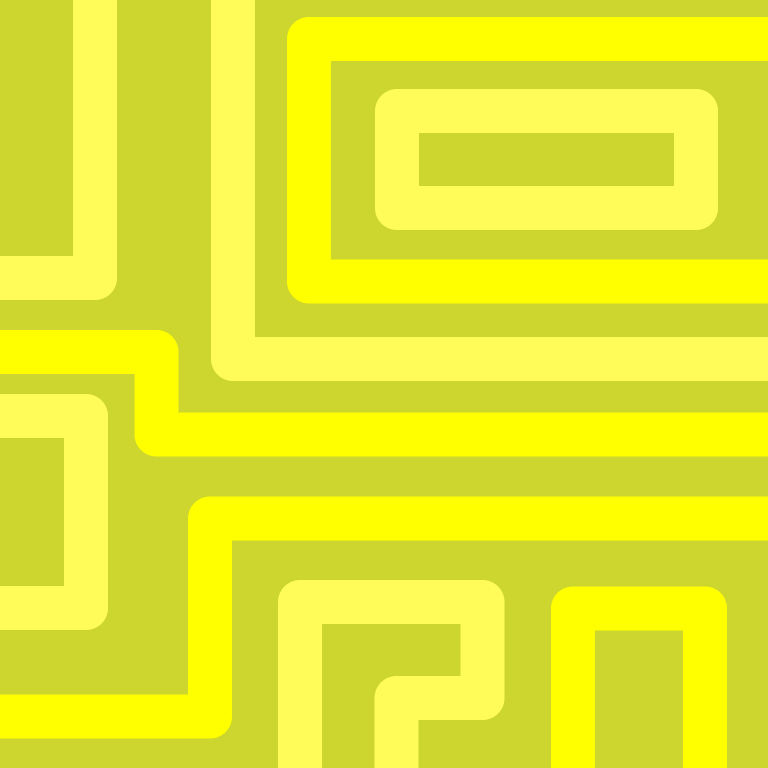
Write a Shadertoy shader that draws this pattern.

```glsl
// Flat maze of wide yellow bands on an olive ground.
// Each band is a constant-width stroke around a distance field: box outlines,
// stepped lines and one hook, so outer corners are round and inner ones sharp.

#define SPAN 768.0          // design units across the canvas height
#define HALF_WIDTH 22.0     // half the width of a band
#define FAR 900.0           // beyond the canvas, for bands that run off it
#define GROUND vec3(0.80, 0.84, 0.18)
#define BRIGHT vec3(1.00, 1.00, 0.00)
#define PALE   vec3(1.00, 0.99, 0.35)

// Distance to the outline of the box between two corners
float frame(vec2 p, vec2 low, vec2 high) {
    vec2 d = abs(p - 0.5 * (low + high)) - 0.5 * (high - low);
    return abs(length(max(d, 0.0)) + min(max(d.x, d.y), 0.0));
}

// Distance to a line segment
float segment(vec2 p, vec2 a, vec2 b) {
    vec2 ab = b - a;
    return length(p - a - ab * clamp(dot(p - a, ab) / dot(ab, ab), 0.0, 1.0));
}

// Distance to a line that changes height once, at x = turn
float stepLine(vec2 p, float turn, float leftY, float rightY) {
    vec2 a = vec2(turn, leftY), b = vec2(turn, rightY);
    float flats = min(segment(p, vec2(-FAR, leftY), a),
                      segment(p, b, vec2(FAR, rightY)));
    return min(flats, segment(p, a, b));
}

// Distance to the hook that rises from the lower edge and folds back down
float hook(vec2 p) {
    vec2 path[6] = vec2[6](
        vec2(300.0, -FAR), vec2(300.0, 166.0), vec2(482.5, 166.0),
        vec2(482.5, 70.0), vec2(396.5, 70.0), vec2(396.5, -FAR));
    float d = FAR;
    for (int i = 0; i < 5; i++) d = min(d, segment(p, path[i], path[i + 1]));
    return d;
}

float paleLines(vec2 p) {
    float d = hook(p);
    d = min(d, frame(p, vec2(-FAR, 490.0), vec2(95.0, FAR)));
    d = min(d, frame(p, vec2(233.0, 409.0), vec2(FAR, FAR)));
    d = min(d, frame(p, vec2(397.0, 560.0), vec2(696.0, 657.0)));
    return min(d, frame(p, vec2(-FAR, 160.0), vec2(86.0, 352.0)));
}

float brightLines(vec2 p) {
    float d = min(stepLine(p, 156.5, 416.0, 333.5),
                  stepLine(p, 210.0, 51.5, 249.5));
    d = min(d, frame(p, vec2(309.0, 486.5), vec2(FAR, 729.0)));
    return min(d, frame(p, vec2(573.0, -FAR), vec2(705.0, 159.5)));
}

// Smooth coverage of a band, one pixel wide at its edge
float band(float d, float pixel) {
    return clamp(0.5 + (HALF_WIDTH - d) / pixel, 0.0, 1.0);
}

void mainImage(out vec4 fragColor, in vec2 fragCoord) {
    float pixel = SPAN / iResolution.y;
    vec2 p = fragCoord * pixel;
    vec3 color = mix(GROUND, PALE, band(paleLines(p), pixel));
    color = mix(color, BRIGHT, band(brightLines(p), pixel));
    fragColor = vec4(color, 1.0);
}
```
